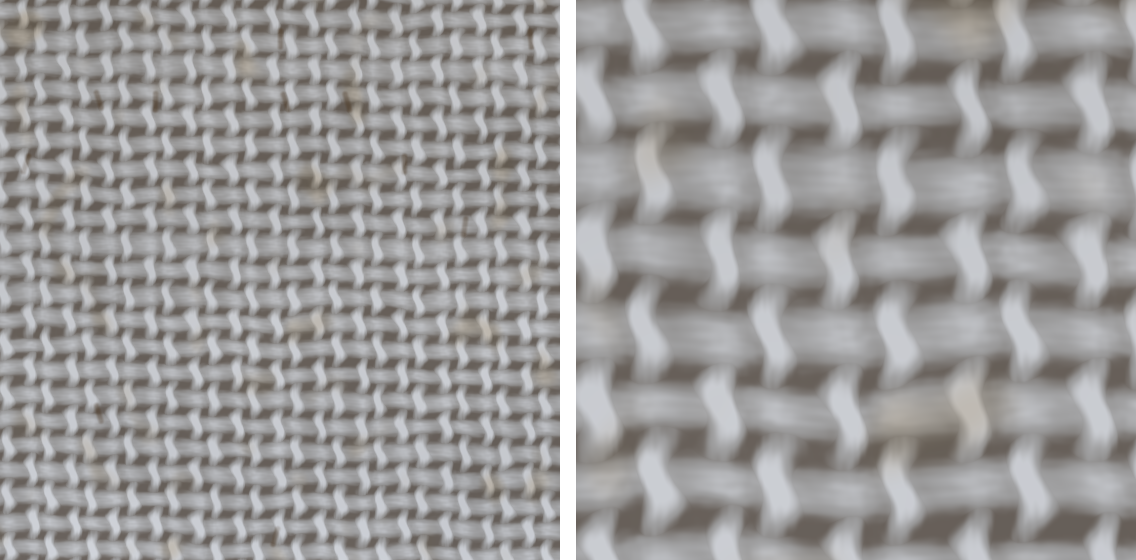
Left, the full canvas; right, a detail of the centre.
A three.js fragment shader for this texture:

```glsl
#define WARP_COUNT 27.0
#define WEFT_COUNT 22.0
#define WARP_WIDTH 0.40
#define WEFT_WIDTH 0.49
#define PAIRING 0.11
#define LEAN 0.10
#define SKEW 0.018
#define WOBBLE 0.22
#define FIBRE 0.055
#define FLECK_GRID 9.0
#define FLECK_RATE 0.13

varying vec2 vUv;

const float PI = 3.14159;
const vec3 GAP_COLOR = vec3(0.40, 0.37, 0.345);
const vec3 MID_COLOR = vec3(0.59, 0.587, 0.587);
const vec3 LIGHT_COLOR = vec3(0.79, 0.80, 0.82);
const vec3 STRAW_COLOR = vec3(0.60, 0.55, 0.47);
const vec3 FLECK_COLOR = vec3(0.33, 0.26, 0.19);

vec2 hash2(vec2 p) {
  p = vec2(dot(p, vec2(127.1, 311.7)), dot(p, vec2(269.5, 183.3)));
  return fract(sin(p) * 43758.5);
}

float corner(vec2 cell, vec2 offset) {
  return dot(hash2(cell) * 2.0 - 1.0, offset);
}

// Gradient noise, roughly -0.7 to 0.7
float noise(vec2 p) {
  vec2 i = floor(p), f = fract(p);
  vec2 w = f * f * f * (f * (f * 6.0 - 15.0) + 10.0);
  vec2 e = vec2(1.0, 0.0);
  return mix(mix(corner(i, f), corner(i + e.xy, f - e.xy), w.x),
             mix(corner(i + e.yx, f - e.yx), corner(i + e.xx, f - e.xx), w.x), w.y);
}

float parity(float n) {
  return 1.0 - 2.0 * mod(n, 2.0);
}

float roundThread(float d, float halfWidth) {
  return 1.0 - smoothstep(0.15 * halfWidth, halfWidth, abs(d));
}

// Vertical threads: slender, leaning, bright where they pass over
float warpHeight(vec2 p) {
  float height = 0.0;
  for (int k = -1; k <= 1; k++) {
    float i = floor(p.x) + float(k);
    float over = 0.5 + 0.5 * parity(i) * sin(PI * p.y);
    float bulge = 0.17 * noise(vec2(i * 5.37, p.y * 0.8)) + 0.07 * over;
    float center = i + 0.5 + LEAN * sin(2.0 * PI * p.y)
                 + 0.16 * noise(vec2(i * 3.71 + 40.0, p.y * 0.7));
    float crown = mix(0.22, 1.0, over * over * (3.0 - 2.0 * over));
    height = max(height, roundThread(p.x - center, WARP_WIDTH + bulge) * crown);
  }
  return height;
}

// Horizontal threads: thick, with slubs along their length
float weftHeight(vec2 p) {
  float height = 0.0;
  for (int k = -1; k <= 1; k++) {
    float j = floor(p.y) + float(k);
    float over = 0.5 - 0.5 * parity(j) * sin(PI * p.x);
    float slub = 0.16 * smoothstep(0.75, 1.0, hash2(vec2(j, 8.0)).x);
    float bulge = 0.24 * noise(vec2(p.x * 0.3, j * 4.63)) + slub;
    float center = j + 0.5 + 0.20 * noise(vec2(p.x * 0.55, j * 6.17 + 20.0));
    float crown = mix(0.42, 0.74, over);
    height = max(height, roundThread(p.y - center, WEFT_WIDTH + bulge) * crown);
  }
  return height;
}

// Scattered short dark fibres
float flecks(vec2 uv) {
  vec2 p = uv * FLECK_GRID, cell = floor(p);
  vec2 rnd = hash2(cell + 71.0);
  vec2 d = fract(p) - 0.35 - 0.3 * rnd.yx;
  float angle = 1.0 + 1.1 * rnd.y;
  vec2 dir = vec2(cos(angle), sin(angle));
  float along = clamp(dot(d, dir), -0.13, 0.13);
  float stroke = 1.0 - smoothstep(0.01, 0.07, length(d - dir * along));
  return stroke * step(rnd.x, FLECK_RATE);
}

void main() {
  // Skewed and uneven thread grid, with warps drawn into pairs
  vec2 p = (vUv + SKEW * vUv.yx) * vec2(WARP_COUNT, WEFT_COUNT);
  p += WOBBLE * vec2(noise(p * 0.33), noise(p * 0.27 + 50.0));
  p.x += PAIRING * sin(PI * p.x);

  // Woven relief
  float warp = warpHeight(p), weft = weftHeight(p);
  float height = max(warp, weft) + 0.22 * min(warp, weft);

  // Fibre grain runs along the uppermost thread
  float acrossGrain = noise(p * vec2(9.0, 2.2));
  float alongGrain = noise(p * vec2(2.2, 9.0) + 30.0);
  float grain = mix(alongGrain, acrossGrain, smoothstep(-0.1, 0.1, warp - weft));
  height += FIBRE * (2.0 * grain + noise(p * 5.0)) + 0.14 * noise(p * 0.7 + 90.0);
  height = clamp(height, 0.0, 1.0);

  vec3 color = mix(GAP_COLOR, MID_COLOR, smoothstep(0.0, 0.5, height));
  color = mix(color, LIGHT_COLOR, smoothstep(0.38, 1.08, height));

  // Straw stains, dark flecks and uneven light
  float stain = smoothstep(0.12, 0.5, noise(vUv * vec2(15.0, 11.0) + 13.0));
  color = mix(color, STRAW_COLOR * (0.65 + 0.5 * height), 0.55 * stain);
  color = mix(color, FLECK_COLOR, 0.6 * flecks(vUv) * (1.0 - 0.6 * height));
  color *= 1.03 - 0.07 * vUv.y + 0.06 * noise(vUv * 3.0 + 5.0);
  color += vec3(-0.006, 0.0, 0.010) * (0.5 - vUv.y);

  gl_FragColor = vec4(color, 1.0);
}
```
